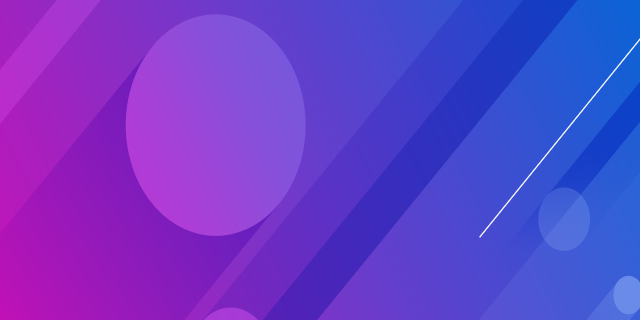
Reproduce this background procedurally as a Shadertoy shader.

```glsl
const vec3 MAGENTA = vec3(0.78, 0.07, 0.72);
const vec3 VIOLET = vec3(0.40, 0.24, 0.80);
const vec3 BLUE = vec3(0.04, 0.39, 0.84);
const vec3 PINK = vec3(0.91, 0.36, 0.98);
const vec3 LILAC = vec3(0.68, 0.56, 1.0);
const vec3 PALE = vec3(0.65, 0.76, 1.0);

// Tints that multiply the colour below them
const vec3 SOFT_SHADE = vec3(0.87, 0.83, 0.97);
const vec3 DARK_SHADE = vec3(0.73, 0.81, 0.95);
const vec3 MOON_SHADE = vec3(0.80, 0.58, 0.95);
const vec3 STREAK_SHADE = vec3(0.76, 0.90, 0.98);
const vec3 EDGE_SHADE = vec3(0.70, 0.78, 0.96);

const float SLANT = 0.814;          // horizontal run per unit of height
const float LINE_WIDTH = 0.0040;
const vec2 LINE_START = vec2(1.500, 0.260);
const vec2 LINE_END = vec2(2.010, 0.890);

// Ellipses: centre, radii
const vec4 MOON = vec4(0.674, 0.609, 0.281, 0.346);
const vec4 LOW_DISC = vec4(0.721, -0.117, 0.128, 0.156);
const vec4 SMALL_DISC = vec4(1.763, 0.315, 0.081, 0.099);
const vec4 CORNER_DISC = vec4(1.964, 0.078, 0.047, 0.060);

float pixel;

float fill(float distanceToEdge) {
    return clamp(0.5 - distanceToEdge / pixel, 0.0, 1.0);
}

// Position across the slanted bands, measured along the top edge
float slantCoord(vec2 p) {
    return p.x + SLANT * (1.0 - p.y);
}

float band(float s, float left, float right) {
    float d = max(left - s, s - right);
    return fill(d / length(vec2(1.0, SLANT)));
}

float disc(vec2 p, vec4 e) {
    vec2 q = (p - e.xy) / e.zw;
    float r = length(q);
    return fill((r - 1.0) * r / max(length(q / e.zw), 1e-4));
}

// Fading streak that leaves an ellipse toward the lower left
float trail(vec2 p, vec4 e, float reach) {
    vec2 q = (p - e.xy) / e.zw;
    vec2 dir = vec2(-SLANT, -1.0) / e.zw;
    float along = dot(q, dir) / dot(dir, dir);
    float halfWidth = length(vec2(e.z, SLANT * e.w));
    float middle = slantCoord(e.xy);
    float strip = band(slantCoord(p), middle - halfWidth, middle + halfWidth);
    float fade = clamp(1.0 - along / reach, 0.0, 1.0);
    return strip * fade * step(0.0, along) * (1.0 - disc(p, e));
}

float segment(vec2 p, vec2 a, vec2 b) {
    vec2 ab = b - a;
    float h = clamp(dot(p - a, ab) / dot(ab, ab), 0.0, 1.0);
    return length(p - a - ab * h);
}

vec3 shade(vec3 color, vec3 tint, float amount) {
    return color * mix(vec3(1.0), tint, amount);
}

void mainImage(out vec4 fragColor, in vec2 fragCoord) {
    vec2 p = fragCoord / iResolution.xy * vec2(2.0, 1.0);
    pixel = 1.0 / iResolution.y;
    float s = slantCoord(p);

    // Diagonal base gradient
    float t = (p.x + 0.5 * p.y) / 2.5;
    vec3 color = mix(MAGENTA, VIOLET, clamp(2.0 * t, 0.0, 1.0));
    color = mix(color, BLUE, clamp(2.0 * t - 1.0, 0.0, 1.0));

    // Slanted bands
    color = mix(color, PINK, 0.24 * band(s, 0.177, 0.315));
    color = shade(color, SOFT_SHADE, band(s, 1.448, 1.805));
    color = shade(color, DARK_SHADE, band(s, 1.635, 1.805));
    float dusk = smoothstep(0.18, 0.55, p.y);
    color = shade(color, STREAK_SHADE, dusk * band(s, 2.208, 2.4375));
    color = shade(color, EDGE_SHADE, dusk * band(s, 2.208, 2.310));
    color = mix(color, PALE, 0.09 * band(s, 2.310, 4.0));

    // Streaks
    color = shade(color, MOON_SHADE, trail(p, MOON, 0.85));
    color = mix(color, PALE, 0.20 * trail(p, CORNER_DISC, 0.5));

    // Translucent discs
    float cool = smoothstep(0.26, 0.50, t);
    vec3 moonTint = mix(PINK, LILAC, cool);
    color = mix(color, moonTint, mix(0.36, 0.30, cool) * disc(p, MOON));
    color = mix(color, PINK, 0.40 * disc(p, LOW_DISC));
    color = mix(color, PALE, 0.20 * disc(p, SMALL_DISC));
    color = mix(color, PALE, 0.45 * disc(p, CORNER_DISC));

    // Thin bright line
    float lineDistance = segment(p, LINE_START, LINE_END) - 0.5 * LINE_WIDTH;
    color = mix(color, vec3(1.0), fill(lineDistance));

    fragColor = vec4(color, 1.0);
}
```
